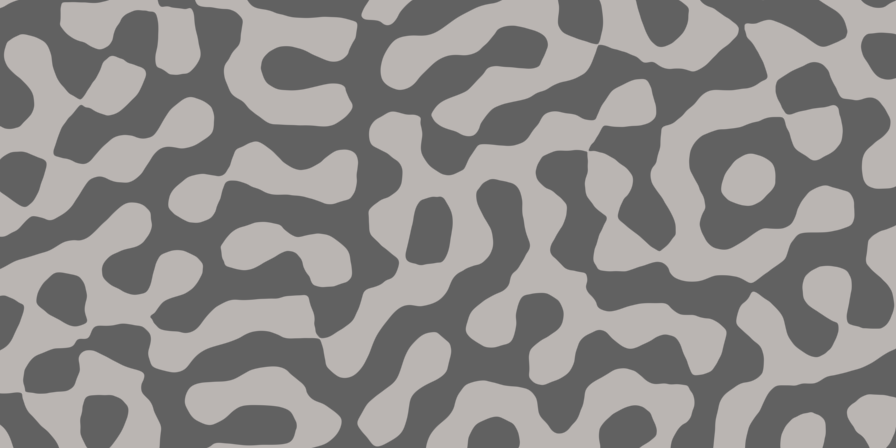
Reproduce this pattern procedurally as a WebGL 1 fragment shader.

```glsl
precision highp float;

uniform vec2 u_resolution;

const float TAU = 6.2831853;

float hash(float n) {
  return fract(sin(n * 127.1 + 31.7) * 43758.5453);
}

// Isotropic waves of nearly one wavelength: value in x, gradient in yz
vec3 waveField(vec2 p) {
  const float golden = 2.3999632;
  mat2 turn = mat2(cos(golden), sin(golden), -sin(golden), cos(golden));
  vec2 dir = vec2(0.96, 0.28);
  vec3 sum = vec3(0.0);
  for (int i = 0; i < 24; i++) {
    float seed = hash(float(i));
    vec2 k = dir * TAU * (0.91 + 0.18 * fract(seed * 57.0));
    float phase = dot(k, p) + TAU * seed;
    sum += vec3(cos(phase), -sin(phase) * k);
    dir = turn * dir;
  }
  return sum * sqrt(2.0 / 24.0);
}

// Soft saturation evens out the strength of the waves
vec3 saturatedField(vec2 p) {
  vec3 f = 1.8 * waveField(p);
  float s = inversesqrt(1.0 + f.x * f.x);
  return vec3(f.x * s, f.yz * s * s * s);
}

// Short-range activation minus long-range inhibition
vec3 labyrinth(vec2 p) {
  vec3 near = vec3(0.0);
  vec3 far = vec3(0.0);
  for (int i = 0; i < 10; i++) {
    float a = TAU * float(i) / 10.0;
    vec2 dir = vec2(cos(a), sin(a));
    near += saturatedField(p + 0.25 * dir);
    far += saturatedField(p + 0.6 * dir);
  }
  return 0.4 * saturatedField(p) + 0.06 * near - 0.1 * far;
}

void main() {
  float wavelength = 0.152;
  vec2 p = gl_FragCoord.xy / u_resolution.y / wavelength;
  float pixel = 1.0 / (u_resolution.y * wavelength);

  // Signed distance to the boundary, in pixels
  vec3 field = labyrinth(p);
  float dist = (field.x - 0.01) / (max(length(field.yz), 0.3) * pixel);

  vec3 darkGrey = vec3(0.38);
  vec3 warmGrey = vec3(0.73, 0.71, 0.70);
  gl_FragColor = vec4(mix(darkGrey, warmGrey, smoothstep(-0.9, 0.9, dist)), 1.0);
}
```
